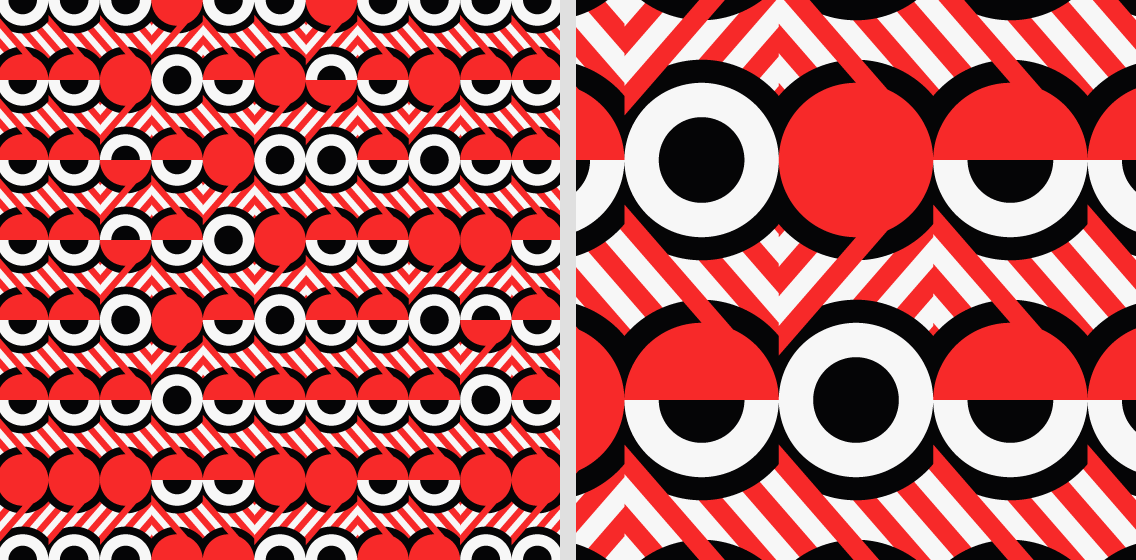
Left: the whole. Right: its middle third, enlarged.
This pattern is drawn by a WebGL 1 fragment shader. Its source:

```glsl
precision highp float;

uniform vec2 u_resolution;

// Tile layout, in canvas heights
const float ROWS = 7.0;
const float TILE_WIDTH = 0.0919;
const float TILE_HEIGHT = 1.0 / ROWS;

// Circle radii; neighbouring discs touch
const float DISC_RADIUS = 0.5 * TILE_WIDTH;
const float RING_RADIUS = 0.0597;
const float PUPIL_RADIUS = 0.0255;

// Diagonal stripes
const float STRIPES_PER_TILE = 3.0;
const float STRIPE_PERIOD = TILE_WIDTH / STRIPES_PER_TILE;
const float STRIPE_SLOPE = 1.15;

// Share of tiles whose red disc lies at the bottom
const float UPRIGHT_SHARE = 0.65;
const float SEED = 3.7;

const vec3 RED = vec3(0.97, 0.16, 0.16);
const vec3 WHITE = vec3(0.97);
const vec3 BLACK = vec3(0.02, 0.02, 0.025);

const int SAMPLES = 4; // per pixel side

float hash(vec2 cell) {
  return fract(sin(dot(cell, vec2(127.1, 311.7)) + SEED) * 43758.5453);
}

// One tile: x from its middle, y up from the centre of the red disc
vec3 tileColor(vec2 p) {
  float redDist = length(p);
  float eyeDist = length(p - vec2(0.0, TILE_HEIGHT));

  // Distance along x past the stripe edge that meets the top of the disc
  float across = p.x + (p.y - DISC_RADIUS) / STRIPE_SLOPE;
  bool inRibbon = across > 0.0 && across < 0.5 * STRIPE_PERIOD
    && p.y * STRIPE_SLOPE > p.x;

  // Eye half
  if (eyeDist < PUPIL_RADIUS) return BLACK;
  if (eyeDist < DISC_RADIUS) return WHITE;

  // Red half with its ribbon cutting through the ring
  if (redDist < DISC_RADIUS || inRibbon) return RED;
  if (min(redDist, eyeDist) < RING_RADIUS) return BLACK;

  // Striped gap
  return fract(across / STRIPE_PERIOD) < 0.5 ? RED : WHITE;
}

vec3 pattern(vec2 p) {
  vec2 grid = vec2((p.x - 0.5) / TILE_WIDTH + 0.5, p.y / TILE_HEIGHT);
  vec2 cell = floor(grid);
  vec2 local = fract(grid);

  // Random vertical flip swaps the eye and the red half
  if (hash(cell) > UPRIGHT_SHARE) local.y = 1.0 - local.y;

  return tileColor(vec2((local.x - 0.5) * TILE_WIDTH, local.y * TILE_HEIGHT));
}

void main() {
  // Average a grid of samples to smooth every edge
  vec3 sum = vec3(0.0);
  for (int j = 0; j < SAMPLES; j++) {
    for (int i = 0; i < SAMPLES; i++) {
      vec2 offset = (vec2(float(i), float(j)) + 0.5) / float(SAMPLES) - 0.5;
      sum += pattern((gl_FragCoord.xy + offset) / u_resolution.y);
    }
  }
  gl_FragColor = vec4(sum / float(SAMPLES * SAMPLES), 1.0);
}
```
